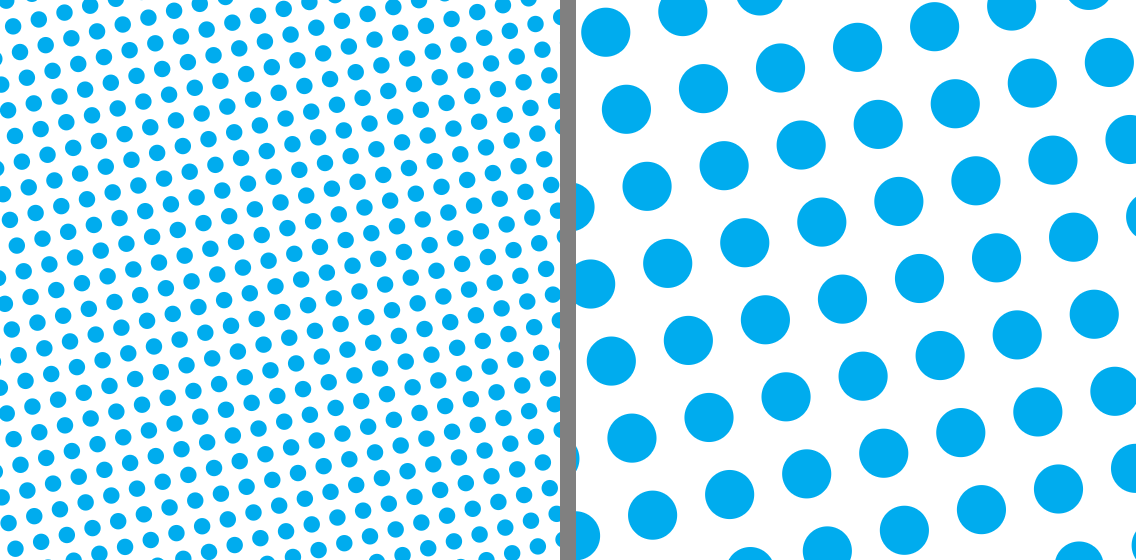
Left, the full canvas; right, a detail of the centre.
Write a three.js fragment shader that draws this pattern.

```glsl
// Halftone screen of round cyan dots on white, on a square grid tilted by 15 degrees.
#define CELL_SIZE 0.04748
#define TILT_DEGREES 15.0
#define DOT_RADIUS 0.01462
#define DOT_ANCHOR vec2(0.5378, 0.5009)
#define DOT_COLOR vec3(0.0, 0.675, 0.935)
#define PAPER_COLOR vec3(1.0)

varying vec2 vUv;

// Coordinates of p along the axes of a grid turned counterclockwise.
vec2 toTiltedGrid(vec2 p, float angle) {
  float c = cos(angle);
  float s = sin(angle);
  return vec2(c * p.x + s * p.y, c * p.y - s * p.x);
}

// Signed distance to the nearest dot, in canvas units.
float dotDistance(vec2 p) {
  vec2 grid = toTiltedGrid(p - DOT_ANCHOR, radians(TILT_DEGREES)) / CELL_SIZE;
  vec2 fromCenter = fract(grid + 0.5) - 0.5;
  return length(fromCenter) * CELL_SIZE - DOT_RADIUS;
}

void main() {
  // Edge blend about one screen pixel wide
  float edge = max(fwidth(vUv.x), fwidth(vUv.y));
  float coverage = clamp(0.5 - dotDistance(vUv) / edge, 0.0, 1.0);
  gl_FragColor = vec4(mix(PAPER_COLOR, DOT_COLOR, coverage), 1.0);
}
```
